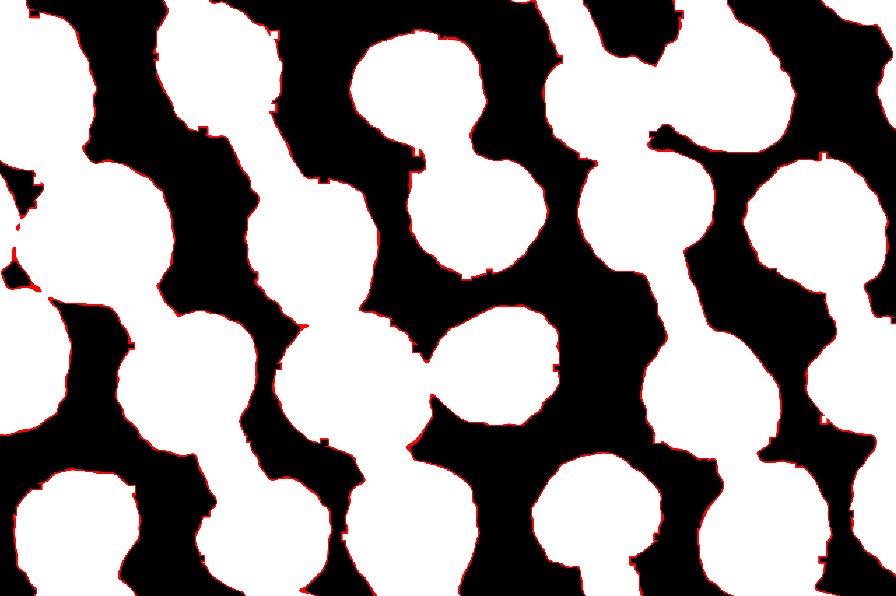
Give the GLSL for this pattern, as a WebGL 2 fragment shader.

```glsl
#version 300 es
precision highp float;
// White lumpy grains on black, traced by a thin red outline.
// Grains sit on a jittered, leaning lattice and are joined along its columns
// by broad necks; square chips, bumps and small stairs roughen their edges.

uniform vec2 u_resolution;
out vec4 fragColor;

vec2 hash2(vec2 cell) {
    vec2 q = vec2(dot(cell, vec2(127.1, 311.7)), dot(cell, vec2(269.5, 183.3)));
    return fract(sin(q) * 43758.545);
}

// Lattice cell to canvas position: columns lean to the right going down
vec2 grainCenter(vec2 cell) {
    vec2 g = cell + 0.5 + 0.32 * (hash2(cell) - 0.5);
    return vec2(0.295 * g.x + 0.105 * g.y, -0.245 * g.y);
}

// Nearly round grain whose radius wobbles with the angle
float grainDistance(vec2 q, vec2 seed) {
    float a = atan(q.y, q.x);
    float radius = 0.112 + 0.030 * (seed.x - 0.5)
        + 0.008 * sin(2.0 * a + 6.28 * seed.y)
        + 0.005 * sin(3.0 * a + 17.0 * seed.x)
        + 0.002 * sin(7.0 * a + 29.0 * seed.y);
    return length(q) - radius;
}

float neckDistance(vec2 p, vec2 a, vec2 b, float halfWidth) {
    vec2 ab = b - a;
    float t = clamp(dot(p - a, ab) / dot(ab, ab), 0.0, 1.0);
    return length(p - a - ab * t) - halfWidth;
}

float smoothUnion(float a, float b, float k) {
    float h = max(k - abs(a - b), 0.0) / k;
    return min(a, b) - 0.25 * h * h * k;
}

float grainField(vec2 p) {
    float row = -p.y / 0.245;
    vec2 home = floor(vec2((p.x - 0.105 * row) / 0.295, row));
    float d = 1.0;
    for (int j = -1; j <= 1; j++) {
        for (int i = -1; i <= 1; i++) {
            vec2 cell = home + vec2(i, j);
            vec2 center = grainCenter(cell);
            d = smoothUnion(d, grainDistance(p - center, hash2(cell + 11.0)), 0.010);

            // Most grains are joined to the next one down the column
            vec2 link = hash2(cell + 53.0);
            if (link.x < 0.7) {
                vec2 next = grainCenter(cell + vec2(0.0, 1.0));
                float neck = neckDistance(p, center, next, 0.034 + 0.014 * link.y);
                d = smoothUnion(d, neck, 0.006);
            }
        }
    }
    // Ripple along every edge
    return d + 0.0014 * sin(130.0 * p.x + 3.0 * sin(60.0 * p.y))
             + 0.0014 * sin(150.0 * p.y + 3.0 * sin(50.0 * p.x));
}

// Square chips and bumps, only where the square's middle lies on an edge
float roughen(float d, vec2 p) {
    vec2 cell = floor(p / 0.04);
    vec2 kind = hash2(cell + 73.0);
    vec2 center = (cell + 0.5) * 0.04 + 0.012 * (hash2(cell + 31.0) - 0.5);
    if (kind.x > 0.7 || abs(grainField(center)) > 0.004) return d;
    vec2 e = abs(p - center) - mix(vec2(0.005), vec2(0.009), kind.yx);
    float box = length(max(e, 0.0)) + min(max(e.x, e.y), 0.0);
    return kind.x < 0.45 ? max(d, -box) : min(d, box);
}

// Bend space into soft steps so that slanted edges become small stairs
vec2 softSteps(vec2 p, float count) {
    vec2 f = fract(p * count);
    return (floor(p * count) + f * f * (3.0 - 2.0 * f)) / count;
}

void main() {
    vec2 p = softSteps(gl_FragCoord.xy / u_resolution.y, 170.0);
    float soft = 0.15 / u_resolution.y;
    float d = roughen(grainField(p), p);

    const vec3 BLACK = vec3(0.0);
    const vec3 WHITE = vec3(1.0);
    const vec3 RED = vec3(1.0, 0.0, 0.0);

    // Fill, then a crisp outline on the boundary
    vec3 color = mix(WHITE, BLACK, smoothstep(-soft, soft, d));
    float outline = 1.0 - smoothstep(-soft, soft, abs(d) - 0.0014);
    fragColor = vec4(mix(color, RED, outline), 1.0);
}
```
